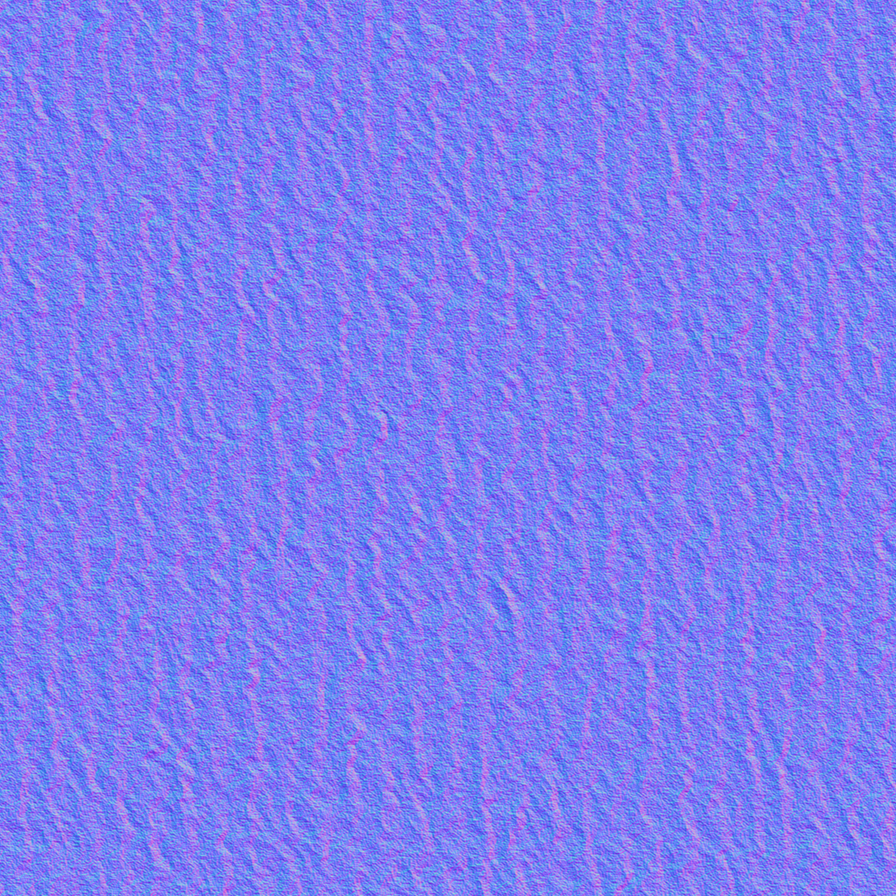
Give the GLSL for this texture map, as a Shadertoy shader.

```glsl
// Tangent-space normal map of rough plaster with combed, wavering upright ridges.
// A height field is summed from gradient noise grain and skewed ridge profiles;
// normals taken from its slopes are averaged over a small footprint and packed to RGB.

const float TAU = 6.2831853;
const float SLOPE_STEP = 0.0003;   // half width of the slope filter, in canvas units
const float FOOTPRINT = 0.0005;    // offset of the averaged normals, in canvas units

// Integer hash of a lattice cell, giving a unit gradient direction
vec2 cellGradient(vec2 cell, uint seed) {
    uvec2 c = uvec2(ivec2(cell) + 4096);
    uint h = c.x * 1597334677u ^ c.y * 3812015801u ^ seed * 2654435769u;
    h = (h ^ (h >> 16)) * 2246822519u;
    h = (h ^ (h >> 13)) * 3266489917u;
    h ^= h >> 16;
    float angle = TAU * float(h & 65535u) / 65536.0;
    return vec2(cos(angle), sin(angle));
}

// Gradient noise, about -0.7 to 0.7
float gradientNoise(vec2 p, uint seed) {
    vec2 cell = floor(p), f = p - cell;
    vec2 w = f * f * f * (f * (f * 6.0 - 15.0) + 10.0);
    vec2 right = vec2(1.0, 0.0), up = vec2(0.0, 1.0);
    float a = dot(cellGradient(cell, seed), f);
    float b = dot(cellGradient(cell + right, seed), f - right);
    float c = dot(cellGradient(cell + up, seed), f - up);
    float d = dot(cellGradient(cell + 1.0, seed), f - 1.0);
    return mix(mix(a, b, w.x), mix(c, d, w.x), w.y);
}

// Repeating ridge with a gentle left flank and a steep right one
float skewedRidge(float phase, float peak) {
    float f = fract(phase);
    return min(f / peak, (1.0 - f) / (1.0 - peak));
}

// Upright columns whose lines waver and fade in and out
float combedColumns(vec2 p, float count) {
    float waver = 0.45 * gradientNoise(p * vec2(15.0, 24.0), 1u)
                + 0.35 * gradientNoise(p * vec2(41.0, 62.0), 2u);
    float strength = 0.85 + 0.8 * gradientNoise(p * vec2(27.0, 17.0), 3u);
    return strength * skewedRidge(count * (p.x + 0.03 * p.y) + waver, 0.66);
}

// Short creases leaning from upper left to lower right
float leaningCreases(vec2 p) {
    vec2 sheared = vec2(p.x + 0.38 * p.y, p.y);
    sheared.x += 0.006 * gradientNoise(p * vec2(56.0, 84.0), 4u);
    return 1.0 - 2.0 * abs(gradientNoise(sheared * vec2(48.0, 23.0), 5u));
}

// Crumbly grain, slightly wider than tall, in three sizes
float grain(vec2 p) {
    vec2 tilted = vec2(p.x + 0.11 * p.y, p.y + 0.07 * p.x);
    return 0.00120 * gradientNoise(tilted * vec2(397.0, 523.0), 6u)
         + 0.00085 * gradientNoise(tilted * vec2(163.0, 221.0), 7u)
         + 0.00080 * gradientNoise(tilted * vec2(77.0, 103.0), 8u);
}

float plasterHeight(vec2 p) {
    return grain(p) + 0.0028 * combedColumns(p, 27.0) + 0.0018 * leaningCreases(p);
}

// Surface normal from central differences of the height
vec3 plasterNormal(vec2 p, float stepSize) {
    vec2 dx = vec2(stepSize, 0.0), dy = vec2(0.0, stepSize);
    vec2 slope = vec2(plasterHeight(p + dx) - plasterHeight(p - dx),
                      plasterHeight(p + dy) - plasterHeight(p - dy)) / (2.0 * stepSize);
    return normalize(vec3(-slope, 1.0));
}

// Mean of four normals; the finest grain shortens it, which dims the blue
vec3 averagedNormal(vec2 p, float offset) {
    vec3 sum = vec3(0.0);
    for (int i = 0; i < 4; i++) {
        vec2 corner = vec2(i & 1, i >> 1) * 2.0 - 1.0;
        sum += plasterNormal(p + corner * offset, SLOPE_STEP);
    }
    return sum / 4.0;
}

void mainImage(out vec4 fragColor, in vec2 fragCoord) {
    vec2 p = fragCoord / iResolution.y;
    fragColor = vec4(0.5 + 0.5 * averagedNormal(p, FOOTPRINT), 1.0);
}
```
